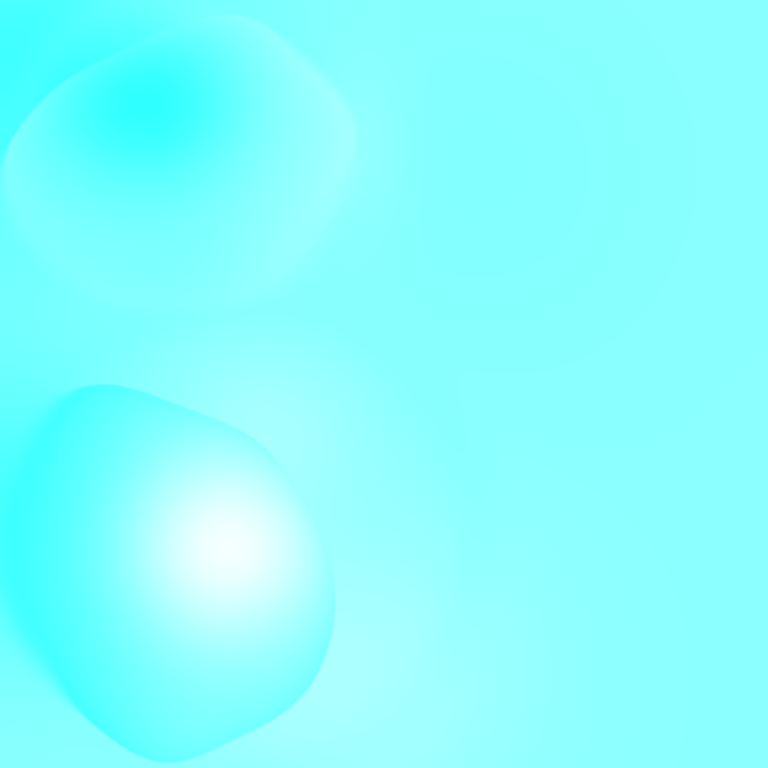
A three.js fragment shader for this background:

```glsl
varying vec2 vUv;

// Soft elliptical falloff, 1 at the centre
float glow(vec2 p, vec2 center, vec2 radii) {
  vec2 q = (p - center) / radii;
  return exp(-dot(q, q));
}

// Smooth swelling of an outline around one direction, in degrees
float bump(float angle, float direction, float width, float height) {
  float turn = mod(angle - direction + 180.0, 360.0) - 180.0;
  return height * exp(-turn * turn / (width * width));
}

float angleOf(vec2 q) {
  return degrees(atan(q.y, q.x));
}

// Faint line along a circle
float ring(vec2 p, vec2 center, float radius, float width) {
  float d = (length(p - center) - radius) / width;
  return exp(-d * d);
}

float inside(float dist, float softness) {
  return 1.0 - smoothstep(-softness, softness, dist);
}

float upperBubble(vec2 p, vec2 center) {
  vec2 q = p - center;
  float a = angleOf(q);
  float radius = 0.208 + bump(a, 116.0, 42.0, -0.050)
    + bump(a, 10.0, 22.0, 0.029) + bump(a, 187.0, 20.0, 0.023)
    + bump(a, 270.0, 30.0, -0.017) + bump(a, 62.0, 16.0, 0.010);
  return length(q) - radius;
}

float lowerBubble(vec2 p, vec2 center) {
  vec2 q = p - center;
  float a = angleOf(q);
  float radius = 0.215 + bump(a, 118.0, 24.0, 0.062)
    + bump(a, 155.0, 20.0, 0.008) + bump(a, 27.0, 25.0, -0.016)
    + bump(a, 215.0, 22.0, -0.014) + bump(a, 268.0, 18.0, 0.023)
    + bump(a, 318.0, 25.0, 0.012);
  return length(q) - radius;
}

// Lightness of the open water around the bubbles
float waterTone(vec2 p) {
  float tone = 0.545;
  tone -= 0.035 * glow(p, vec2(0.625, 0.78), vec2(0.25));
  tone -= 0.27 * glow(p, vec2(0.02, 0.93), vec2(0.26, 0.20));
  tone -= 0.20 * glow(p, vec2(0.0, 0.33), vec2(0.10, 0.17));
  tone -= 0.06 * glow(p, vec2(0.0, 0.55), vec2(0.25, 0.40));
  tone += 0.13 * glow(p, vec2(0.45, 0.12), vec2(0.22, 0.20));
  tone += 0.11 * glow(p, vec2(0.34, 0.44), vec2(0.13, 0.12));
  tone += 0.06 * glow(p, vec2(0.47, 0.81), vec2(0.06, 0.12));
  // Wide halos
  tone -= 0.018 * ring(p, vec2(0.312, 0.297), 0.305, 0.035);
  tone += 0.035 * ring(p, vec2(0.195, 0.83), 0.165, 0.025);
  return tone;
}

float upperTone(vec2 p, float dist) {
  float tone = 0.49 + 0.12 * smoothstep(0.20, 0.46, p.x);
  tone -= 0.31 * glow(p, vec2(0.188, 0.866), vec2(0.13, 0.105));
  return tone + 0.05 * exp(-abs(dist) / 0.025);
}

float lowerTone(vec2 p, float dist) {
  float tone = mix(0.27, 0.50, smoothstep(0.0, 0.30, p.x));
  tone += 0.46 * glow(p, vec2(0.295, 0.288), vec2(0.135, 0.125));
  return tone - 0.08 * exp(-abs(dist) / 0.025);
}

void main() {
  vec2 p = vUv;
  float tone = waterTone(p);

  // Upper bubble: crisp at the top left, melting away below
  float upper = upperBubble(p, vec2(0.228, 0.792));
  float shadowSide = 1.0 - smoothstep(0.10, 0.30, p.x);
  tone -= 0.04 * shadowSide * smoothstep(0.72, 0.80, p.y)
    * exp(-max(upper, 0.0) / 0.03);
  float upperSoft = mix(0.035, 0.002, smoothstep(0.68, 0.82, p.y));
  upperSoft += 0.010 * smoothstep(0.32, 0.42, p.x);
  tone = mix(tone, upperTone(p, upper), inside(upper, upperSoft));

  // Lower bubble: crisp on the right, soft on the left
  float lower = lowerBubble(p, vec2(0.224, 0.245));
  float lowerSoft = mix(0.030, 0.0025, smoothstep(0.03, 0.12, p.x));
  tone = mix(tone, lowerTone(p, lower), inside(lower, lowerSoft));

  gl_FragColor = vec4(clamp(tone, 0.0, 1.0), 1.0, 1.0, 1.0);
}
```
